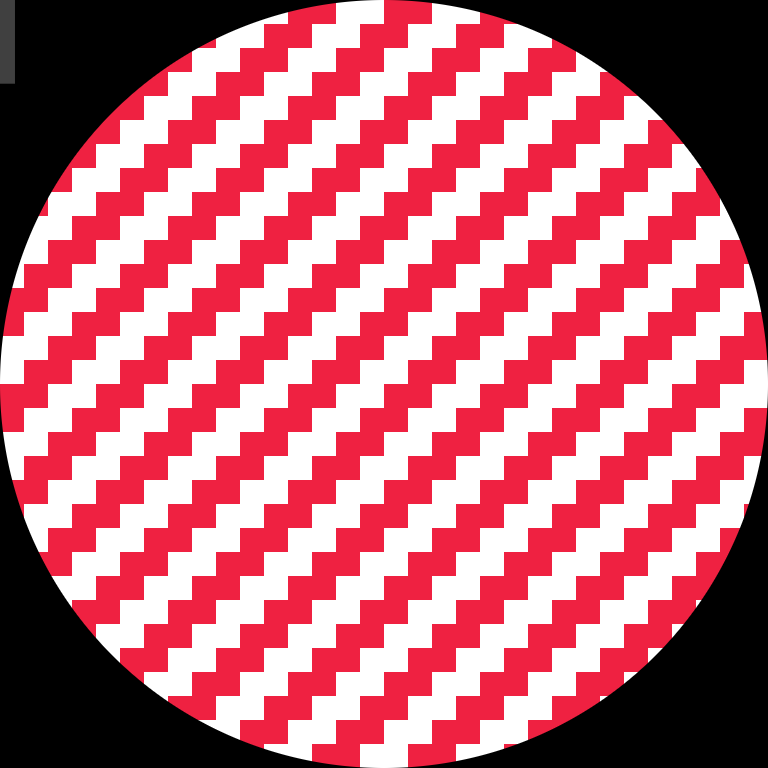
Write a WebGL 2 fragment shader that draws this pattern.

```glsl
#version 300 es
precision highp float;
// Red and white staircase stripes inside a full-width disc on black, with a small grey tab in the corner.

#define CELLS 32.0                  // square cells across and down
#define PERIOD 4.0                  // cells from one red stripe to the next
#define STRIPE 2.0                  // cells of red in each period
#define RADIUS 0.5                  // disc radius
#define TAB_SIZE vec2(0.0195, 0.109)
#define RED vec3(0.937, 0.129, 0.255)
#define WHITE vec3(1.0)
#define BLACK vec3(0.0)
#define TAB_GREY vec3(0.25)

uniform vec2 u_resolution;
out vec4 fragColor;

// 1 on red cells; each row down shifts the stripes one cell left
float redCell(vec2 cell) {
    float diagonal = cell.x - cell.y + CELLS - 0.5;
    return step(mod(diagonal, PERIOD), STRIPE);
}

// Stair pattern, blending neighbouring cells over one pixel
float stairs(vec2 p, float pixel) {
    vec2 q = p * CELLS;
    vec2 corner = floor(q + 0.5);
    vec2 w = clamp((q - corner) / (pixel * CELLS) + 0.5, 0.0, 1.0);
    float below = mix(redCell(corner - 1.0), redCell(corner - vec2(0.0, 1.0)), w.x);
    float above = mix(redCell(corner - vec2(1.0, 0.0)), redCell(corner), w.x);
    return mix(below, above, w.y);
}

// Coverage of a shape from its signed distance
float fill(float dist, float pixel) {
    return clamp(0.5 - dist / pixel, 0.0, 1.0);
}

void main() {
    // Centred unit square, origin at the lower left
    float side = min(u_resolution.x, u_resolution.y);
    float pixel = 1.0 / side;
    vec2 p = (gl_FragCoord.xy - 0.5 * u_resolution) / side + 0.5;

    // Grey tab in the upper left corner
    vec2 tabEdge = abs(p - vec2(0.0, 1.0) - vec2(0.5, -0.5) * TAB_SIZE) - 0.5 * TAB_SIZE;
    vec3 color = mix(BLACK, TAB_GREY, fill(max(tabEdge.x, tabEdge.y), pixel));

    // Striped disc
    vec3 stripes = mix(WHITE, RED, stairs(p, pixel));
    color = mix(color, stripes, fill(length(p - 0.5) - RADIUS, pixel));

    fragColor = vec4(color, 1.0);
}
```
